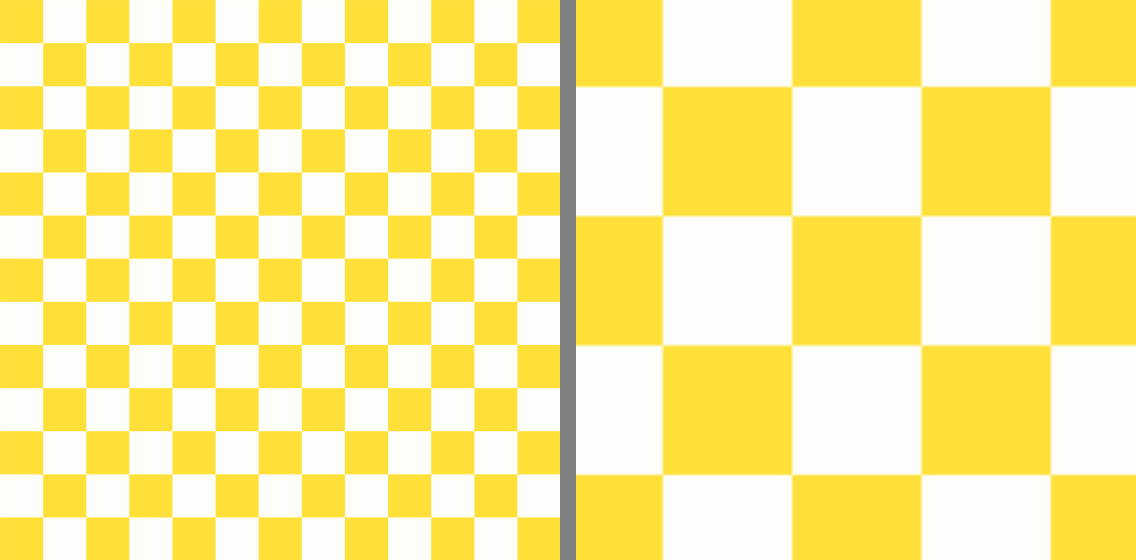
Left: the whole. Right: its middle third, enlarged.
A three.js fragment shader for this pattern:

```glsl
// Checkerboard of yellow and off-white squares, thirteen across and down.
varying vec2 vUv;

// Smooth square wave: +1 in even cells, -1 in odd cells
vec2 alternate(vec2 cell) {
  vec2 edgeDistance = abs(mod(cell - 0.5, 2.0) - 1.0) - 0.5;
  return clamp(edgeDistance / 0.0127, -1.0, 1.0);
}

void main() {
  // Cells are counted from the top left corner; the last ones are slightly cropped
  vec2 cell = vec2(vUv.x, 1.0 - vUv.y) * 12.987;
  vec2 wave = alternate(cell);

  // Equal signs across and down give a yellow square
  float yellowAmount = 0.5 + 0.5 * wave.x * wave.y;

  vec3 offWhite = vec3(0.992, 0.994, 0.978);
  vec3 yellow = vec3(1.0, 0.88, 0.22);
  gl_FragColor = vec4(mix(offWhite, yellow, yellowAmount), 1.0);
}
```
